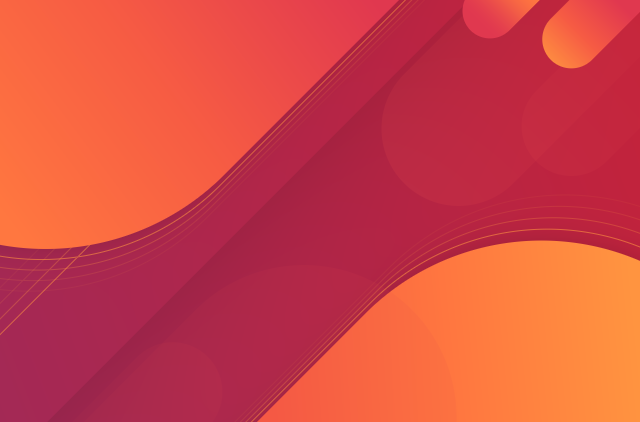
Give the GLSL for this background, as a WebGL 2 fragment shader.

```glsl
#version 300 es
precision highp float;

uniform vec2 u_resolution;
out vec4 fragColor;

// Palette
const vec3 PLUM = vec3(0.64, 0.16, 0.335);
const vec3 CRIMSON = vec3(0.77, 0.135, 0.23);
const vec3 ROSE = vec3(0.88, 0.22, 0.31);
const vec3 CORAL = vec3(0.965, 0.355, 0.265);
const vec3 AMBER = vec3(1.0, 0.465, 0.25);
const vec3 GOLD = vec3(1.0, 0.58, 0.25);
const vec3 GHOST_TINT = vec3(0.88, 0.27, 0.29);

// Layout, in canvas heights: capsules are (start.xy, radius)
const vec2 DIAGONAL = vec2(0.70711);
const vec3 UPPER = vec3(0.108, 1.008, 0.598);
const vec3 LOWER = vec3(1.283, -0.160, 0.590);
const vec3 PILL_A = vec3(1.161, 0.974, 0.065);
const vec3 PILL_B = vec3(1.354, 0.907, 0.069);
const float BAND_EDGE = 0.112;
const float BAND_SHADE = 0.09;
const float EDGE_SHADE = 0.08;

// Contour lines: shift of each successive copy
const vec2 UPPER_STEP = vec2(-0.010, -0.025);
const vec2 LOWER_STEP = vec2(0.014, 0.027);
const float LINE_WIDTH = 0.0016;
const float LINE_ALPHA = 0.55;
const int LINE_COUNT = 4;

// Translucent capsules (start.xy, radius, opacity); negative opacity runs down-left
const vec4 GHOSTS[4] = vec4[4](
  vec4(1.087, 0.695, 0.183, 0.20),
  vec4(1.354, 0.701, 0.118, 0.15),
  vec4(0.720, 0.010, 0.362, -0.10),
  vec4(0.409, 0.071, 0.118, -0.09));

// Distance to a round-ended ray
float capsule(vec2 p, vec3 shape, vec2 dir) {
  vec2 q = p - shape.xy;
  return length(q - dir * max(dot(q, dir), 0.0)) - shape.z;
}

float fillMask(float d, float px) {
  return clamp(0.5 - d / px, 0.0, 1.0);
}

// Hairline that keeps its visual weight at any resolution
float lineMask(float d, float px) {
  float width = max(LINE_WIDTH, px);
  return clamp((0.5 * width - abs(d)) / px + 0.5, 0.0, 1.0) * LINE_WIDTH / width;
}

vec3 ramp(vec3 a, vec3 b, vec3 c, float t) {
  t = clamp(t, 0.0, 1.0) * 2.0;
  return t < 1.0 ? mix(a, b, t) : mix(b, c, t - 1.0);
}

void main() {
  float px = 1.0 / u_resolution.y;
  vec2 p = gl_FragCoord.xy * px;
  float across = p.x - p.y;
  float upper = capsule(p, UPPER, DIAGONAL);
  float lower = capsule(p, LOWER, -DIAGONAL);

  // Backdrop with a shaded diagonal fold
  vec3 color = mix(PLUM, CRIMSON, clamp(0.53 * p.x + 0.2 * p.y, 0.0, 1.0));
  float fold = across - BAND_EDGE;
  color *= 1.0 - BAND_SHADE * fillMask(-fold, px * 1.5) * exp(-max(fold, 0.0) / 0.2);
  color *= 1.0 - EDGE_SHADE * exp(-max(min(upper, lower), 0.0) / 0.03);

  // Contour lines echoing both large shapes, plus a few straight ones
  for (int i = 1; i <= LINE_COUNT; i++) {
    float n = float(i);
    float alpha = LINE_ALPHA * exp2(1.0 - n) * 1.6;
    vec3 upperCopy = UPPER + vec3(UPPER_STEP * n, 0.0);
    vec3 lowerCopy = LOWER + vec3(LOWER_STEP * n, 0.0);
    float lines = max(lineMask(capsule(p, upperCopy, DIAGONAL), px),
                      lineMask(capsule(p, lowerCopy, -DIAGONAL), px));
    float straight = (across + 0.17 + 0.037 * n) * DIAGONAL.x;
    lines = max(lines, lineMask(straight, px) * step(p.x, 0.25));
    color = mix(color, GOLD, lines * alpha);
  }

  // Large warm shapes
  vec3 upperColor = ramp(AMBER, CORAL, ROSE, dot(p, vec2(0.8, 0.6)) - 0.306);
  vec3 lowerColor = ramp(CORAL, AMBER, GOLD, (p.x + 0.1 * p.y - 0.65) / 0.88);
  color = mix(color, upperColor, fillMask(upper, px));
  color = mix(color, lowerColor, fillMask(lower, px));

  // Translucent capsules fading along their length
  for (int i = 0; i < 4; i++) {
    vec4 ghost = GHOSTS[i];
    vec2 dir = DIAGONAL * sign(ghost.w);
    float along = max(dot(p - ghost.xy, dir) + ghost.z, 0.0);
    float fade = exp(-along / (ghost.z * 3.5));
    color = mix(color, GHOST_TINT, fillMask(capsule(p, ghost.xyz, dir), px) * abs(ghost.w) * fade);
  }

  // Small bright pills
  float alongA = dot(p - PILL_A.xy, DIAGONAL);
  float alongB = dot(p - PILL_B.xy, DIAGONAL);
  vec3 pillA = mix(ROSE, AMBER, smoothstep(-0.04, 0.11, alongA));
  vec3 pillB = ramp(GOLD, CORAL, ROSE, (alongB + 0.09) / 0.23);
  color = mix(color, pillA, fillMask(capsule(p, PILL_A, DIAGONAL), px));
  color = mix(color, pillB, fillMask(capsule(p, PILL_B, DIAGONAL), px));

  fragColor = vec4(color, 1.0);
}
```
